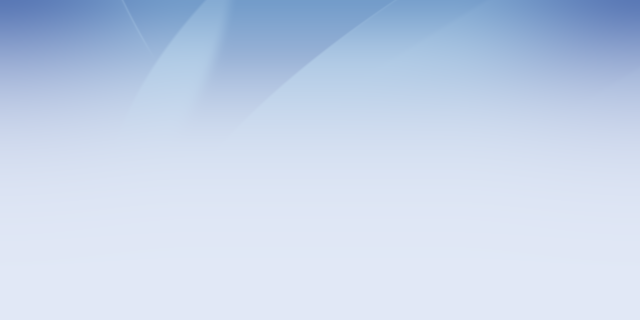
Give the GLSL for this background, as a Shadertoy shader.

```glsl
// Pale blue sky gradient with soft curved light beams falling from the top edge.

// Soft step across a curve; offset is horizontal, slope corrects its width.
float curveSide(float offset, float slope, float softness) {
    return smoothstep(-softness, softness, offset / sqrt(1.0 + slope * slope));
}

// Thin bright rim along a curve.
float rim(float offset, float slope) {
    float distanceToCurve = offset / sqrt(1.0 + slope * slope);
    return exp(-pow(distanceToCurve / 0.0035, 2.0));
}

void mainImage(out vec4 fragColor, in vec2 fragCoord) {
    vec2 uv = fragCoord / iResolution.xy;
    float x = uv.x * 2.0;
    float depth = 1.0 - uv.y;

    // Sky: blue at the top, indigo in the corners, pale below
    float corner = smoothstep(0.4, 1.0, abs(uv.x - 0.5) * 2.0);
    vec3 topBlue = mix(vec3(0.45, 0.61, 0.79), vec3(0.35, 0.47, 0.71), corner);
    vec3 pale = vec3(0.885, 0.912, 0.965);
    vec3 color = mix(pale, topBlue, exp(-pow(depth / 0.273, 1.4)));

    vec3 glow = vec3(0.80, 0.91, 0.97);
    float fade = 1.0 - smoothstep(0.12, 0.5, depth);

    // Narrow beam: crisp left edge, softer right edge
    float beamLeft = x - (0.643 - 0.92 * depth + 0.65 * depth * depth);
    float beamRight = (0.72 - 0.2 * depth - 0.45 * depth * depth) - x;
    float beam = curveSide(beamLeft, 0.8, 0.006) * curveSide(beamRight, 0.35, 0.025);
    color = mix(color, glow, beam * fade * (0.2 + 0.7 * min(depth, 0.2)));

    // Wide beam: crisp curved left edge, long fade to the right
    float wideEdge = x - (1.237 - 1.5 * depth + 0.65 * depth * depth);
    float wide = curveSide(wideEdge, 1.25, 0.005) * (1.0 - smoothstep(0.2, 0.85, wideEdge));
    color = mix(color, glow, wide * fade * (0.06 + 1.1 * min(depth, 0.2)));
    color = mix(color, glow, rim(wideEdge, 1.25) * fade * 0.1);

    // Shade between the two beams
    float between = curveSide(-wideEdge, 1.25, 0.005) * curveSide(-beamRight, 0.35, 0.05);
    color -= vec3(0.035, 0.04, 0.025) * between * fade * smoothstep(0.02, 0.2, depth);

    // Faint diagonal fold on the right
    float foldEdge = x - (1.523 - 1.6 * depth);
    float fold = curveSide(foldEdge, 1.6, 0.01) * exp(-max(foldEdge, 0.0) * 5.0);
    color = mix(color, glow, fold * 0.07 * (1.0 - smoothstep(0.12, 0.28, depth)));

    // Thin line on the left, lit on its left side
    float lineEdge = x - (0.383 + 0.48 * depth + 0.35 * depth * depth);
    float lineFade = 1.0 - smoothstep(0.1, 0.2, depth);
    float lineLight = curveSide(-lineEdge, 0.55, 0.005) * exp(min(lineEdge, 0.0) * 9.0);
    color = mix(color, glow, (rim(lineEdge, 0.55) * 0.15 + lineLight * 0.06) * lineFade);

    // Faint slanted sheen at the far right
    float sheenEdge = x - (2.0 - 1.6 * (depth - 0.21));
    float sheen = curveSide(sheenEdge, 1.6, 0.01) * (1.0 - smoothstep(0.22, 0.4, depth));
    color = mix(color, glow, sheen * 0.06);

    fragColor = vec4(color, 1.0);
}
```
